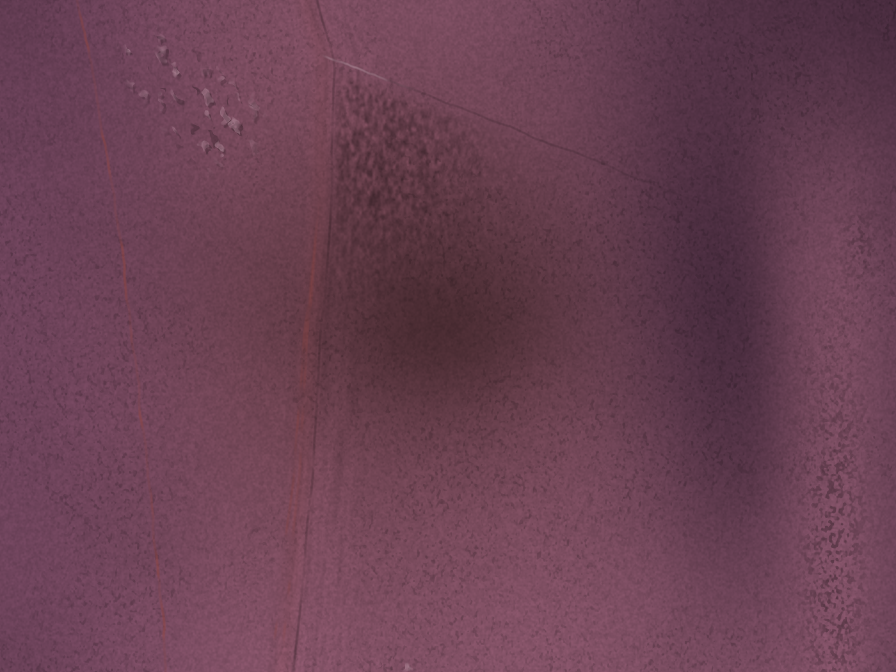
A WebGL 1 fragment shader for this texture:

```glsl
precision highp float;
// Worn mauve hide: soft pools of rose, umber and plum shade under fine grain,
// crossed by a vertical seam, a diagonal crease and a thin rust thread.
// Shade is built from Gaussian pools, detail from value noise and jittered cells.
uniform vec2 u_resolution;

const vec3 LIGHT = vec3(0.530, 0.332, 0.418);
const vec3 MAUVE = vec3(0.405, 0.245, 0.342);
const vec3 ROSE = vec3(0.425, 0.255, 0.305);
const vec3 UMBER = vec3(0.225, 0.130, 0.142);
const vec3 PLUM = vec3(0.255, 0.152, 0.225);
const vec3 RUST = vec3(0.560, 0.270, 0.260);
const vec3 PALE = vec3(0.700, 0.550, 0.610);

float hash(vec2 p) {
  vec3 q = fract(vec3(p.xyx) * 0.1031);
  q += dot(q, q.yzx + 33.33);
  return fract((q.x + q.y) * q.z);
}

float noise(vec2 p) {
  vec2 i = floor(p), f = fract(p);
  f = f * f * (3.0 - 2.0 * f);
  float low = mix(hash(i), hash(i + vec2(1.0, 0.0)), f.x);
  float high = mix(hash(i + vec2(0.0, 1.0)), hash(i + 1.0), f.x);
  return mix(low, high, f.y);
}

float fbm(vec2 p) {
  float sum = 0.0, gain = 0.5;
  for (int i = 0; i < 4; i++) {
    sum += gain * noise(p);
    p = mat2(1.6, 1.2, -1.2, 1.6) * p + 17.1;
    gain *= 0.5;
  }
  return sum;
}

// Small irregular marks: two turned layers hide the noise lattice
float speckle(vec2 p, vec2 scale) {
  vec2 q = mat2(0.90, 0.44, -0.44, 0.90) * (p * scale);
  return 0.55 * noise(q) + 0.45 * noise(p * scale * 1.4 + 23.0);
}

// Soft elliptical pool, 1 at its centre
float pool(vec2 p, vec2 centre, vec2 radius) {
  vec2 d = (p - centre) / radius;
  return exp(-dot(d, d));
}

// Soft-edged stroke from a signed distance
float stroke(float d, float halfWidth, float soft) {
  return 1.0 - smoothstep(halfWidth, halfWidth + soft, abs(d));
}

// Irregular flakes, one per jittered cell; returns body and rim
vec2 flakes(vec2 p, float scale, float density) {
  vec2 q = p * scale + 0.6 * (vec2(noise(p * 130.0), noise(p * 130.0 + 40.0)) - 0.5);
  vec2 cell = floor(q), result = vec2(0.0);
  for (int j = -1; j <= 1; j++) {
    for (int i = -1; i <= 1; i++) {
      vec2 id = cell + vec2(float(i), float(j));
      vec2 d = q - id - 0.25 - 0.5 * vec2(hash(id + 3.1), hash(id + 8.7));
      d.x += 0.35 * d.y;
      float size = mix(0.08, 0.44, hash(id + 5.3));
      float edge = length(d * vec2(1.4, 0.85)) - size;
      float present = step(hash(id + 1.9), density);
      float body = present * (1.0 - smoothstep(-0.12, 0.08, edge));
      float rim = present * (1.0 - smoothstep(0.02, 0.12, abs(edge)));
      result = max(result, vec2(body, rim));
    }
  }
  return result;
}

// Broad light and shade of the sheet
vec3 sheet(vec2 p) {
  vec3 col = mix(LIGHT, ROSE, 0.85 * pool(p, vec2(0.52, 0.51), vec2(0.46, 0.40)));
  col = mix(col, MAUVE, 0.78 * (1.0 - smoothstep(0.0, 0.46, p.x)));
  col = mix(col, PLUM, 0.22 * pool(p, vec2(0.0, 1.0), vec2(0.22, 0.25)));
  col = mix(col, UMBER, 0.38 * pool(p, vec2(0.70, 0.57), vec2(0.31, 0.25)));
  col = mix(col, UMBER, 0.52 * pool(p, vec2(0.66, 0.51), vec2(0.14, 0.11)));
  float bandX = p.x + 0.08 * (p.y - 0.5);
  float shade = 0.85 * pool(vec2(bandX, p.y), vec2(1.08, 0.55), vec2(0.15, 0.45));
  shade *= 1.0 - 0.55 * smoothstep(1.10, 1.23, bandX);
  float corner = 0.85 * pool(p, vec2(1.26, 1.03), vec2(0.36, 0.30));
  col = mix(col, PLUM, shade + corner - shade * corner);
  col = mix(col, PLUM, 0.35 * smoothstep(1.24, 1.34, p.x));
  return col * (0.95 + 0.10 * fbm(p * 5.0));
}

float seamX(float y) {
  float bend = 0.033 * smoothstep(0.89, 1.02, y);
  return 0.434 + 0.11 * y - 0.042 * y * y - bend + 0.006 * (noise(vec2(y * 14.0, 2.0)) - 0.5);
}

float threadX(float y) {
  return 0.248 - 0.092 * y - 0.038 * y * y * y + 0.014 * (fbm(vec2(y * 16.0, 7.0)) - 0.5);
}

void main() {
  vec2 p = gl_FragCoord.xy / u_resolution.y;
  float pixel = 1.0 / u_resolution.y;
  vec3 col = sheet(p);

  // Fine grain and scattered dark pores
  col *= 1.0 + 0.18 * (speckle(p, vec2(270.0, 250.0)) - 0.5);
  float pores = smoothstep(0.55, 0.85, speckle(p + 3.0, vec2(240.0, 190.0)));
  col *= 1.0 - 0.15 * pores * smoothstep(0.20, 0.65, fbm(p * 6.0 + 4.0));

  // Rough, pitted wedge between seam and crease
  float seam = p.x - seamX(p.y);
  float crease = p.y - 0.913 + 0.392 * (p.x - 0.495);
  float wedge = smoothstep(0.0, 0.012, seam) * smoothstep(0.0, 0.03, -crease);
  float rough = wedge * pool(p, vec2(0.56, 0.77), vec2(0.16, 0.19));
  col = mix(col, UMBER, 0.27 * rough);
  col *= 1.0 + 0.58 * rough * (speckle(p + 5.0, vec2(185.0, 115.0)) - 0.5);

  // Stippled strip near the right side
  float strip = pool(p, vec2(1.24, 0.17), vec2(0.045, 0.32)) + 0.6 * pool(p, vec2(1.28, 0.64), vec2(0.025, 0.06));
  float stipple = smoothstep(0.42, 0.72, speckle(p + 9.0, vec2(215.0, 195.0)));
  col *= 1.0 - 0.27 * min(strip, 1.0) * stipple;

  // Seam: rust margin, uneven parallel wrinkles and a fine groove
  float broken = smoothstep(0.35, 0.75, noise(vec2(p.x * 60.0, p.y * 32.0)));
  col = mix(col, RUST, 0.10 * pool(vec2(seam, 0.0), vec2(-0.016, 0.0), vec2(0.016, 1.0)));
  float streak = stroke(seam + 0.020, 0.0006, 2.0 * pixel) + stroke(seam + 0.034 - 0.02 * p.y, 0.0004, 2.0 * pixel);
  col = mix(col, RUST, 0.38 * broken * streak * (1.0 - smoothstep(0.45, 0.8, p.y)));
  float wrinkles = noise(vec2(seam * 170.0, p.y * 7.0)) - 0.5;
  col *= 1.0 + 0.15 * wrinkles * pool(vec2(seam, 0.0), vec2(0.015, 0.0), vec2(0.05, 1.0));
  col *= 1.0 - (0.08 + 0.12 * broken) * stroke(seam, 0.0003, 2.0 * pixel);

  // Diagonal crease, pale beside the corner
  float along = smoothstep(0.475, 0.495, p.x) * (1.0 - smoothstep(0.75, 1.20, p.x));
  float line = along * stroke(crease + 0.008 * (fbm(vec2(p.x * 30.0, 5.0)) - 0.5), 0.0002, 2.0 * pixel);
  col *= 1.0 - 0.14 * line;
  col = mix(col, PALE, line * (0.15 + 0.5 * broken) * (1.0 - smoothstep(0.52, 0.64, p.x)));

  // Rust thread on the left
  float thread = stroke(p.x - threadX(p.y), 0.0004, 2.0 * pixel);
  col = mix(col, RUST, thread * (0.20 + 0.35 * broken));

  // Pale flakes and their shadows in worn patches
  float worn = pool(p, vec2(0.32, 0.82), vec2(0.08, 0.08)) + pool(p, vec2(0.23, 0.91), vec2(0.06, 0.055));
  worn += pool(p, vec2(0.59, 0.01), vec2(0.03, 0.015)) + 0.8 * pool(p, vec2(0.62, 0.452), vec2(0.007, 0.014));
  worn = smoothstep(0.25, 0.75, worn);
  vec2 flake = flakes(p, 44.0, 0.45);
  vec2 shadow = flakes(p + vec2(-0.004, 0.005), 44.0, 0.60);
  col *= 1.0 - 0.22 * worn * shadow.x;
  float chip = noise(p * 120.0);
  col = mix(col, PALE, worn * (0.55 * flake.x * chip + 0.40 * flake.y * chip * chip));

  gl_FragColor = vec4(col, 1.0);
}
```
